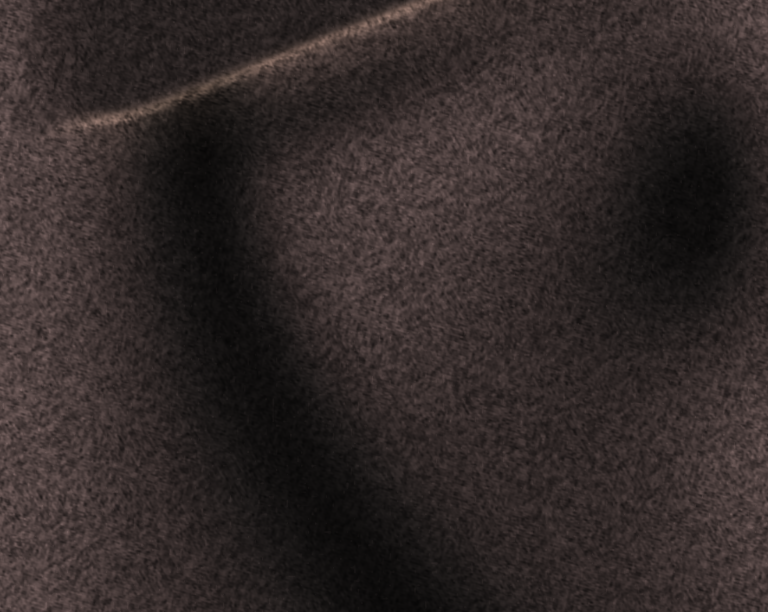
Reproduce this texture procedurally as a WebGL 2 fragment shader.

```glsl
#version 300 es
precision highp float;
// Dark brushed wool cloth with a raised fold, a deep valley and a soft mound.

#define BASE_LIGHT 0.185
#define FIBRE_SCALE 115.0
#define FIBRE_CONTRAST 0.85
#define SPECKLE 0.10
#define VALLEY_DEPTH 0.72
#define HOLLOW_DEPTH 0.70
#define CLOTH_TINT vec3(1.0, 0.825, 0.805)
#define SHADOW_TINT vec3(0.98, 0.88, 0.86)
#define RIM_TINT vec3(1.0, 0.80, 0.68)

uniform vec2 u_resolution;
out vec4 outColor;

float hash(vec2 p) {
    vec3 q = fract(p.xyx * 0.1031);
    q += dot(q, q.yzx + 33.33);
    return fract((q.x + q.y) * q.z);
}

float noise(vec2 p) {
    vec2 cell = floor(p), f = fract(p);
    f = f * f * (3.0 - 2.0 * f);
    return mix(mix(hash(cell), hash(cell + vec2(1, 0)), f.x),
               mix(hash(cell + vec2(0, 1)), hash(cell + vec2(1, 1)), f.x), f.y);
}

float bell(float d) { return exp(-d * d); }

float blob(vec2 p, vec2 center, vec2 radii) {
    return bell(length((p - center) / radii));
}

// Short hairs: stretched noise layers at several angles, patchily mixed.
float fibres(vec2 p) {
    float sum = 0.0, total = 0.0;
    for (int i = 0; i < 4; i++) {
        float k = float(i);
        float angle = 0.6 + k * 0.75;
        float c = cos(angle), s = sin(angle);
        vec2 q = mat2(c, -s, s, c) * p * FIBRE_SCALE * (1.0 + 0.22 * k);
        float weight = 0.25 + noise(p * 28.0 + k * 17.3);
        sum += weight * (noise(q * vec2(0.75, 1.7) + k * 41.0) - 0.5);
        total += weight;
    }
    return sum / total;
}

// Height of the fold edge at a given x.
float creaseHeight(float x) {
    return 0.749 + 0.39 * x - 0.02 * smoothstep(0.1, 0.25, x);
}

// Dark valley that bends to the right as it descends.
float valley(vec2 p) {
    float t = max(0.72 - p.y, -0.06);
    float d = p.x - (0.33 + 0.12 * t + 0.45 * t * t);
    float width = d < 0.0 ? 0.13 + 0.09 * t : 0.085 + 0.15 * t;
    return bell(d / width);
}

// Hollow near the right side, with a tighter outer edge.
float hollow(vec2 p) {
    float reach = p.x > 1.15 ? 0.085 : 0.135;
    float core = blob(p, vec2(1.15, 0.70), vec2(reach, 0.17));
    float tail = blob(p, vec2(1.08, 0.53), vec2(0.17, 0.14));
    return min(core + 0.45 * tail, 1.0);
}

float clothLight(vec2 p, float above) {
    float light = BASE_LIGHT;
    light += 0.13 * bell(p.x / 0.21);
    light += 0.10 * blob(p, vec2(0.60, 0.62), vec2(0.23, 0.30));
    light += 0.075 * blob(p, vec2(0.82, 0.82), vec2(0.20, 0.16));
    light += 0.13 * blob(p, vec2(1.27, 1.0), vec2(0.20, 0.18));
    light += 0.12 * blob(p, vec2(1.27, 0.22), vec2(0.17, 0.30));
    float span = smoothstep(0.22, 0.4, p.x) * (1.0 - smoothstep(0.6, 1.0, p.x));
    light *= 1.0 - 0.42 * span * bell((above + 0.11) / 0.075);
    light *= 1.0 - VALLEY_DEPTH * valley(p);
    light *= 1.0 - HOLLOW_DEPTH * hollow(p);
    return light;
}

void main() {
    vec2 p = gl_FragCoord.xy / u_resolution.y;
    float above = p.y - creaseHeight(p.x);
    float edge = smoothstep(0.06, 0.2, p.x);
    float hair = fibres(p);

    // Main cloth, with the pocket behind the fold.
    float light = clothLight(p, above);
    float pocket = 0.155 + 0.15 * bell(p.x / 0.085);
    float soft = mix(0.07, 0.010, edge);
    float behind = smoothstep(-0.3 * soft, soft, above + hair * 0.008);
    light = mix(light, pocket, behind);

    // Light caught on the fold edge and its rounded underside.
    float skirt = 0.11 * exp(min(above, 0.0) / 0.045) * (1.0 - behind);
    float rim = 0.15 * bell((above + hair * 0.008) / 0.013);
    float foldLight = (skirt + rim) * smoothstep(0.04, 0.2, p.x);

    // Colour and wool grain.
    vec3 tint = mix(SHADOW_TINT, CLOTH_TINT, smoothstep(0.06, 0.2, light));
    vec3 color = light * tint + foldLight * RIM_TINT;
    color *= 1.0 + FIBRE_CONTRAST * hair * 1.6;
    float glint = smoothstep(0.80, 1.0, noise(p * FIBRE_SCALE * vec2(1.5, 1.2) + 9.0));
    color += SPECKLE * glint * (0.25 + light) * CLOTH_TINT;

    outColor = vec4(max(color, 0.0), 1.0);
}
```
